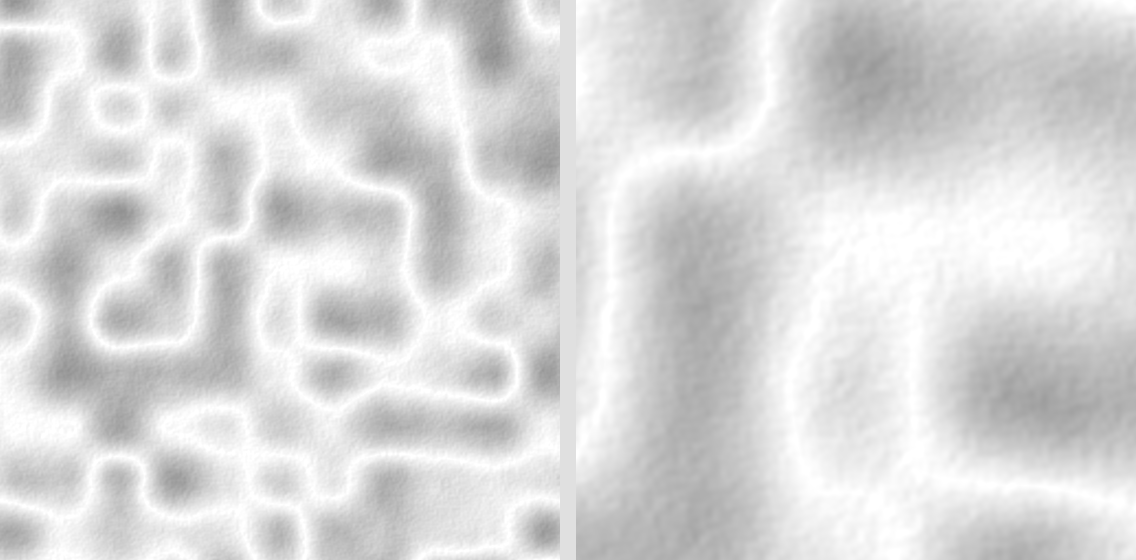
Left: the whole. Right: its middle third, enlarged.
Write a Shadertoy shader that draws this texture.

```glsl
const float CLOUD_CELLS = 10.5;
const float GRAIN_CELLS = 150.0;
const vec3 PAPER_WHITE = vec3(1.0);
const vec3 CLOUD_GRAY = vec3(0.59);

// Integer hash, returns a value from -1 to 1
float hashCell(vec2 cell, uint seed) {
    uvec2 q = uvec2(ivec2(cell)) * uvec2(1597u, 3571u);
    uint h = (q.x ^ (q.y + seed * 7919u)) * 74763u;
    h = (h ^ (h >> 15)) * 48271u;
    h = (h ^ (h >> 13)) * 69621u;
    h ^= h >> 16;
    return float(h & 65535u) / 32767.5 - 1.0;
}

// Smoothly interpolated lattice values
float valueNoise(vec2 p, uint seed) {
    vec2 cell = floor(p);
    vec2 t = fract(p);
    t = t * t * (3.0 - 2.0 * t);
    float low = mix(hashCell(cell, seed), hashCell(cell + vec2(1, 0), seed), t.x);
    float high = mix(hashCell(cell + vec2(0, 1), seed), hashCell(cell + vec2(1, 1), seed), t.x);
    return mix(low, high, t.y);
}

// Folded noise: zero along the bright veins, large inside the dark blots
float foldedClouds(vec2 p, uint seed) {
    float n = valueNoise(p, seed);
    n += 0.06 * valueNoise(p * 2.3 + 7.1, seed + 1u);
    n += 0.035 * valueNoise(p * 5.1 + 3.7, seed + 2u);
    return abs(n);
}

// Fine paper height
float paperHeight(vec2 p, uint seed) {
    return valueNoise(p, seed) + 0.6 * valueNoise(p * 1.7 + 5.3, seed + 1u);
}

// Relief lit along one diagonal
float paperRelief(vec2 p, vec2 lightStep, uint seed) {
    return paperHeight(p + lightStep, seed) - paperHeight(p - lightStep, seed);
}

void mainImage(out vec4 fragColor, in vec2 fragCoord) {
    vec2 uv = fragCoord / iResolution.y;

    // Soft blots separated by white veins
    float density = foldedClouds(uv * CLOUD_CELLS + vec2(0.75, 0.5), 11u);
    vec3 color = mix(PAPER_WHITE, CLOUD_GRAY, density);

    // Embossed grain and faint mottling
    float grain = paperRelief(uv * GRAIN_CELLS, vec2(-0.28, 0.2), 31u);
    float mottle = valueNoise(uv * CLOUD_CELLS * 6.0, 47u);
    color += 0.019 * grain + 0.008 * mottle;

    fragColor = vec4(clamp(color, 0.0, 1.0), 1.0);
}
```
